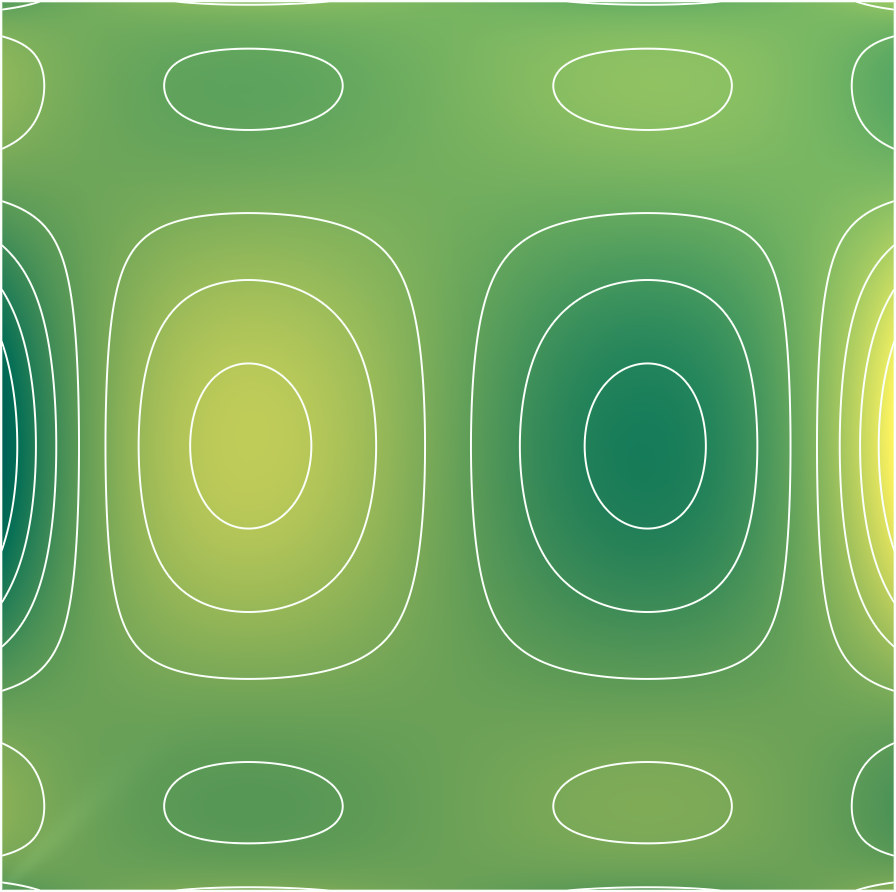
Write a Shadertoy shader that draws this background.

```glsl
// Contour map of a smooth wave surface in teal, green and yellow with thin white isolines.

// Height of the surface; p runs from -1 to 1 on both axes.
float surfaceHeight(vec2 p) {
    vec2 s = p * p;
    float r = s.y;
    float across = -p.x * (9.8 - 17.55 * s.x + 3.256 * s.x * s.x);
    float upward = 1.0 - 3.88 * r + 3.07 * r * r
                 + 1.2 * r * r * r * (r - 0.5) * (r - 1.0) + 0.05 * pow(r, 8.0);
    return across * upward;
}

// Smooth coverage of a stroke at the given distance from its centre.
float stroke(float dist, float halfWidth, float pixel) {
    return clamp((halfWidth - dist) / pixel + 0.5, 0.0, 1.0);
}

void mainImage(out vec4 fragColor, in vec2 fragCoord) {
    vec2 uv = fragCoord / iResolution.xy;
    float pixel = 1.0 / iResolution.y;
    float height = surfaceHeight(uv * 2.0 - 1.0);

    // Height ramp: teal, green, yellow
    vec3 color = vec3(0.43, 0.65, 0.35) + height * vec3(0.12, 0.06, 0.002);
    color = clamp(color, 0.0, 1.0);

    // Soft light from the upper right
    color *= mix(0.97, 1.11, smoothstep(0.6, 1.5, uv.x * 0.6 + uv.y));

    // Faint diagonal ray from the lower left corner
    float along = (uv.x + uv.y) * 0.5;
    float ray = exp(-pow((uv.x - uv.y) / (0.008 + 0.16 * along), 2.0));
    color += 0.03 * ray * (1.0 - smoothstep(0.03, 0.23, along));

    // Isolines halfway between whole heights
    float slope = max(length(vec2(dFdx(height), dFdy(height))), 1e-5);
    float lineDistance = abs(fract(height) - 0.5) / slope * pixel;
    float ink = stroke(lineDistance, 0.0011, pixel);

    // Thin frame
    vec2 inset = min(uv, 1.0 - uv) * iResolution.xy * pixel;
    ink = max(ink, stroke(min(inset.x, inset.y), 0.0026, pixel));

    fragColor = vec4(mix(color, vec3(0.98, 1.0, 0.98), ink), 1.0);
}
```
